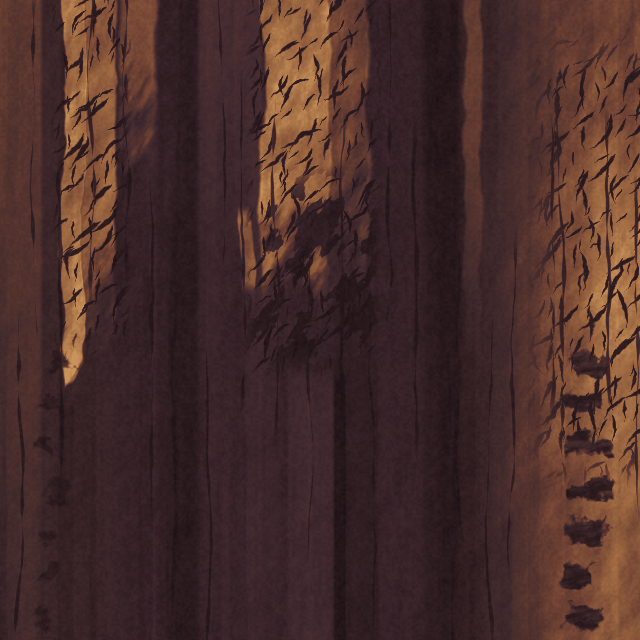
Reproduce this texture procedurally as a Shadertoy shader.

```glsl
#define BASE_TONE 1.28
#define STRIPE_CONTRAST 1.0
#define GRAIN 0.8
#define STROKE_CELLS vec2(21.0, 16.0)
#define STROKE_LENGTH 0.034
#define STROKE_WIDTH 0.0036
#define VEIN_COUNT 24
#define RUNG_STEP 0.067
#define SOFT 0.0012

float hash(vec2 p) {
    vec3 q = fract(vec3(p.xyx) * 0.1031);
    q += dot(q, q.yzx + 33.33);
    return fract((q.x + q.y) * q.z);
}
float noise(vec2 p) {
    vec2 i = floor(p), f = fract(p);
    f = f * f * (3.0 - 2.0 * f);
    return mix(mix(hash(i), hash(i + vec2(1, 0)), f.x),
               mix(hash(i + vec2(0, 1)), hash(i + vec2(1, 1)), f.x), f.y);
}
float fbm(vec2 p) {
    float sum = 0.0, amp = 0.5;
    for (int i = 0; i < 4; i++, amp *= 0.5, p = p * 2.03 + 17.0) sum += amp * noise(p);
    return sum;
}
float band(float v, float a, float b, float s) {
    return smoothstep(a - s, a + s, v) - smoothstep(b - s, b + s, v);
}

// Tapered, bent brush marks leaning to the right
float strokes(vec2 p, float seed) {
    vec2 cell = floor(p * STROKE_CELLS);
    float ink = 0.0;
    for (int k = 0; k < 9; k++) {
        vec2 id = cell + vec2(k % 3 - 1, k / 3 - 1), key = id + seed;
        vec2 d = p - (id + vec2(hash(key), hash(key + 41.0))) / STROKE_CELLS;
        float size = mix(0.4, 1.0, hash(key + 73.0));
        float lean = mix(-0.2, 1.1, hash(key + 97.0));
        d = vec2(d.x * cos(lean) - d.y * sin(lean), d.x * sin(lean) + d.y * cos(lean));
        d.x += (hash(key + 19.0) - 0.5) * 22.0 * d.y * d.y + 0.009 * (fbm(p * 75.0) - 0.47);
        float along = d.y / (STROKE_LENGTH * size);
        float width = STROKE_WIDTH * size * (1.0 - along * along) * (1.0 + 0.7 * along);
        ink = max(ink, smoothstep(SOFT, -SOFT, abs(d.x) - width) * step(abs(along), 1.0));
    }
    return ink;
}

// Long thin dark cracks running down the boards
float veins(vec2 p) {
    float ink = 0.0;
    for (int i = 0; i < VEIN_COUNT; i++) {
        float k = float(i), low = hash(vec2(k, 8.0)) * 0.7 - 0.1;
        float x = (k + hash(vec2(k, 3.0))) / float(VEIN_COUNT);
        x += 0.022 * (fbm(vec2(p.y * 7.0, k * 9.0)) - 0.47);
        float width = 0.0042 * noise(vec2(p.y * 28.0, k)) - 0.0006;
        ink = max(ink, smoothstep(SOFT, -SOFT, abs(p.x - x) - width) * band(p.y, low, low + 0.5, 0.03));
    }
    return ink;
}

// Ragged dark blots stacked in a column
float rungs(vec2 p, float x, float halfWidth) {
    float row = floor(p.y / RUNG_STEP), jitter = hash(vec2(row, x * 90.0));
    vec2 d = vec2(p.x - x - 0.025 * (jitter - 0.5), (fract(p.y / RUNG_STEP) - 0.5) * RUNG_STEP);
    d += 0.05 * (vec2(fbm(p * 45.0), fbm(p * 45.0 + 50.0)) - 0.47);
    vec2 e = abs(d) - vec2(halfWidth * mix(0.6, 1.1, jitter), 0.014);
    float wash = 0.45 + 0.9 * fbm(vec2(p.x * 50.0 - p.y * 50.0, p.y * 130.0));
    return smoothstep(0.004, -0.004, max(e.x, e.y)) * smoothstep(0.47, 0.44, p.y) * wash;
}

vec3 ramp(float tone) {
    vec3 shades[8] = vec3[8](
        vec3(0.10, 0.06, 0.08), vec3(0.18, 0.11, 0.12), vec3(0.25, 0.16, 0.17), vec3(0.33, 0.20, 0.18),
        vec3(0.44, 0.26, 0.20), vec3(0.55, 0.35, 0.23), vec3(0.65, 0.44, 0.27), vec3(0.79, 0.58, 0.36));
    tone = clamp(tone, 0.0, 6.99);
    return mix(shades[int(tone)], shades[int(tone) + 1], fract(tone));
}

void mainImage(out vec4 fragColor, in vec2 fragCoord) {
    vec2 p = fragCoord / iResolution.xy;
    float y = p.y, ragged = fbm(vec2(p.x * 42.0 - y * 20.0, y * 17.0)) - 0.47;
    float x = p.x + 0.03 * (fbm(vec2(p.x * 9.0, y * 12.0)) - 0.47), reach = y + 0.25 * ragged;

    // Vertical boards
    float stripe = 0.5 * noise(vec2(p.x * 24.0, y * 0.9)) + 0.25 * noise(vec2(p.x * 170.0, y * 4.0));
    stripe += 0.3 * smoothstep(0.44, 0.56, noise(vec2(p.x * 48.0 + 0.3 * ragged, y * 0.8)));
    float tone = BASE_TONE + STRIPE_CONTRAST * (stripe - 0.4);
    tone -= 0.45 * (band(p.x, 0.245, 0.31, 0.006) + band(p.x, 0.665, 0.72, 0.01));
    tone += band(p.x, 0.31, 0.41, 0.005) * (0.2 + 0.8 * smoothstep(0.5, 1.0, y));
    tone += smoothstep(0.43, 0.4, y) * (0.5 * band(p.x, 0.45, 0.52, 0.003) - 0.7 * band(p.x, 0.522, 0.54, 0.002));
    tone += band(p.x, -0.1, 0.065, 0.004) * mix(0.3, 1.9, y);
    tone += band(x, 0.725, 0.75, 0.003) * smoothstep(0.35, 0.85, y) * 1.9;

    // Lit bark
    float gold = band(x, 0.098, 0.132, 0.002) * smoothstep(0.43, 0.48, reach) * 4.4;
    gold += band(x, 0.132, 0.182, 0.003) * smoothstep(0.44, 0.66, reach) * 3.5;
    gold += band(x, 0.41, 0.515, 0.003) * smoothstep(0.5, 0.7, reach) * 4.1;
    gold += band(x, 0.515, 0.575, 0.004) * smoothstep(0.5, 0.8, reach) * 2.4;
    gold += band(x, 0.378, 0.4, 0.002) * band(y, 0.55, 0.67, 0.012) * 3.0;
    tone += band(x, 0.187, 0.245, 0.005) * smoothstep(0.76, 0.9, reach) * 2.7;
    vec2 glow = (p - vec2(0.99, 0.54)) / vec2(0.085, 0.24);
    float right = smoothstep(0.73, 0.93, x);
    tone += right * (2.6 + 0.5 * band(y, 0.2, 0.8, 0.15)) + 1.8 * exp(-dot(glow, glow));
    tone += band(p.x, 0.945, 1.1, 0.02) * smoothstep(0.45, 0.15, y) * 0.9;
    tone += gold + ragged * (0.5 + 0.8 * gold + 1.8 * right);

    // Ink marks
    float center = band(p.x, 0.39, 0.59, 0.012) * smoothstep(0.4, 0.44, y);
    float leaf = max(center, band(p.x, 0.085, 0.2, 0.01) * smoothstep(0.42, 0.5, y));
    leaf = max(leaf, smoothstep(0.8, 0.9, p.x) * band(y, 0.27, 0.92, 0.06));
    float ink = max(strokes(p, 5.0), max(strokes(p + 0.37, 211.0), strokes(p * 1.5, 87.0))) * leaf;
    float blot = fbm(vec2(p.x * 40.0 - y * 18.0, y * 24.0 + 9.0));
    ink = max(ink, center * band(y, 0.43, 0.72, 0.03) * smoothstep(0.51, 0.55, blot) * 0.8);
    ink = max(ink, max(veins(p) * 0.85, max(rungs(p, 0.084, 0.017) * 0.75, rungs(p, 0.912, 0.034))));
    tone = mix(tone, 0.4, min(ink, 1.0) * 0.9);

    // Paper grain and cool shadows
    tone += GRAIN * (0.6 * noise(p * 290.0) + 0.4 * noise(p * vec2(150.0, 110.0)) - 0.5);
    float cool = band(p.x, 0.18, 0.68, 0.06) * band(tone, 0.9, 2.9, 0.5);
    fragColor = vec4(ramp(tone) + cool * vec3(-0.003, -0.001, 0.012), 1.0);
}
```
